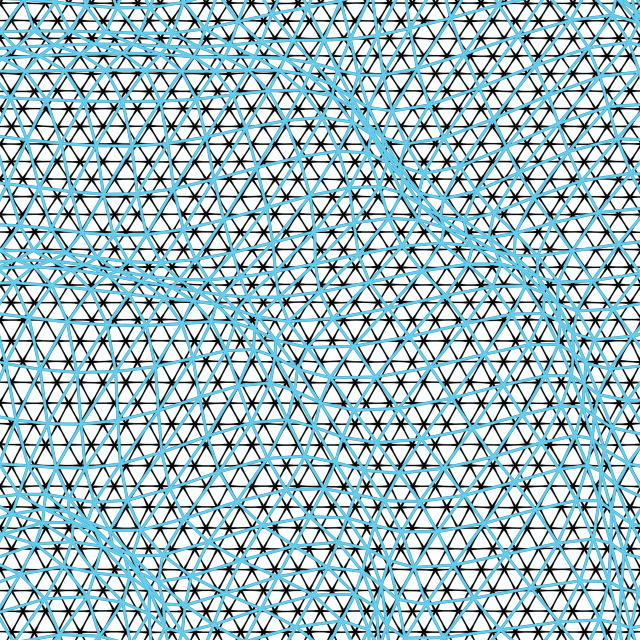
Give the GLSL for this pattern, as a WebGL 2 fragment shader.

```glsl
#version 300 es
precision highp float;

uniform vec2 u_resolution;
out vec4 fragColor;

const vec3 PAPER = vec3(0.99, 1.0, 1.0);
const vec3 INK = vec3(0.02);
const vec3 SKY = vec3(0.39, 0.81, 0.94);
const vec3 SKY_RIM = vec3(0.27, 0.53, 0.63);

vec2 hash2(vec2 p) {
    vec2 k = vec2(dot(p, vec2(127.1, 311.7)), dot(p, vec2(269.5, 183.3)));
    return fract(sin(k) * 43758.5453);
}

// Smooth vector noise in -1..1
vec2 noise2(vec2 p) {
    vec2 cell = floor(p);
    vec2 f = fract(p);
    f = f * f * (3.0 - 2.0 * f);
    vec2 low = mix(hash2(cell), hash2(cell + vec2(1.0, 0.0)), f.x);
    vec2 high = mix(hash2(cell + vec2(0.0, 1.0)), hash2(cell + vec2(1.0)), f.x);
    return 2.0 * mix(low, high, f.y) - 1.0;
}

float segmentDistance(vec2 p, vec2 a, vec2 b) {
    vec2 pa = p - a;
    vec2 ba = b - a;
    float t = clamp(dot(pa, ba) / max(dot(ba, ba), 1e-8), 0.0, 1.0);
    return length(pa - ba * t);
}

float strokeMask(float d, float halfWidth, float pixel) {
    return 1.0 - smoothstep(halfWidth - 0.7 * pixel, halfWidth + 0.7 * pixel, d);
}

float toInteger(float x) {
    return abs(fract(x + 0.5) - 0.5);
}

// Curved folds plus irregular drift of a net node
vec2 foldNode(vec2 p, float foldSize, float driftSize) {
    float radius = length(p - vec2(0.1));
    float wave = -sin(6.28319 * (radius - 0.85) / 0.36);
    vec2 outward = normalize(p + 0.3);
    return p + outward * wave * foldSize + noise2(p * 4.3 + 7.0) * driftSize;
}

// Distance to the edges of a triangular net with folded nodes
float foldedNetDistance(vec2 p, float side, float foldSize, float driftSize) {
    float rowHeight = side * 0.866;
    float nearest = 1.0;
    for (int j = -3; j <= 2; j++) {
        float row = floor(p.y / rowHeight) + float(j);
        float shift = 0.5 * mod(row, 2.0);
        float column = floor(p.x / side - shift) - 3.0;
        vec2 rest = vec2((column + shift) * side, row * rowHeight);
        vec2 node = foldNode(rest, foldSize, driftSize);
        vec2 above = foldNode(rest + vec2(-0.5 * side, rowHeight), foldSize, driftSize);
        for (int i = 0; i < 7; i++) {
            vec2 right = foldNode(rest + vec2(side, 0.0), foldSize, driftSize);
            vec2 aboveRight = foldNode(rest + vec2(0.5 * side, rowHeight), foldSize, driftSize);
            nearest = min(nearest, segmentDistance(p, node, right));
            nearest = min(nearest, segmentDistance(p, node, above));
            nearest = min(nearest, segmentDistance(p, node, aboveRight));
            node = right;
            above = aboveRight;
            rest.x += side;
        }
    }
    return nearest;
}

// Regular triangular grid whose strokes swell at the nodes
float gridMask(vec2 p, float side, float rowHeight, float halfWidth, float pixel) {
    float u = p.x / side;
    float v = p.y / rowHeight;
    float slantScale = 1.0 / length(vec2(1.0 / side, 0.5 / rowHeight));
    float flatNode = toInteger(u - 0.5 * v);
    float slantNode = toInteger(v);
    float flatWidth = halfWidth * mix(1.4, 0.8, smoothstep(0.0, 0.4, flatNode));
    float slantWidth = halfWidth * mix(1.4, 0.8, smoothstep(0.0, 0.4, slantNode));
    float rising = toInteger(u - 0.5 * v) * slantScale;
    float falling = toInteger(u + 0.5 * v) * slantScale;
    float flatMask = strokeMask(toInteger(v) * rowHeight, flatWidth, pixel);
    float slantMask = strokeMask(min(rising, falling), slantWidth, pixel);
    return max(flatMask, slantMask);
}

void main() {
    vec2 p = gl_FragCoord.xy / u_resolution.y;
    float pixel = 1.0 / u_resolution.y;

    // Black grid, with rows closer together in the upper half
    vec2 gridPoint = p - vec2(0.0, 0.5) + noise2(p * 34.0) * 0.0007;
    float rowHeight = gridPoint.y > 0.0 ? 0.0275 : 0.0325;
    float grid = gridMask(gridPoint, 0.0358, rowHeight, 0.0014, pixel);
    vec3 color = mix(PAPER, INK, grid);

    // Blue net with a thin dark rim
    float net = foldedNetDistance(p, 0.053, 0.043, 0.042);
    color = mix(color, SKY_RIM, strokeMask(net, 0.0023, pixel));
    color = mix(color, SKY, strokeMask(net, 0.0018, pixel));

    fragColor = vec4(color, 1.0);
}
```
